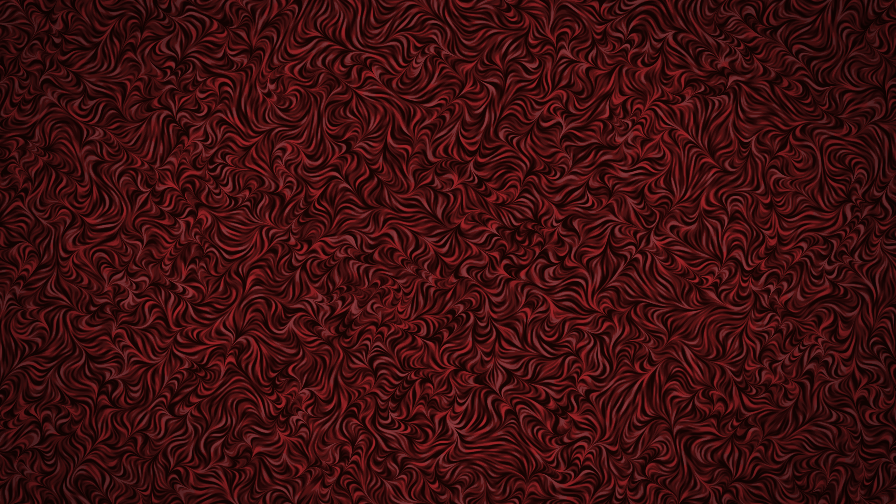
Reproduce this texture procedurally as a WebGL 1 fragment shader.

```glsl
precision highp float;

uniform vec2 u_resolution;

// Scales, in cells per canvas height
const float FIBRE_CELLS = 165.0;
const float BEND_CELLS = 19.0;
const float CLUMP_CELLS = 30.0;
const float TINT_CELLS = 45.0;

// Stroke tracing: bend in radians, step in canvas heights
const int HALF_STEPS = 8;
const float STEP_LENGTH = 0.003;
const float BEND_RANGE = 8.5;
const float FIBRE_SPREAD = 0.064;
const float CLUMP_AMOUNT = 0.5;

// Edge darkening
const vec2 VIGNETTE_SHAPE = vec2(1.8, 1.4);
const float VIGNETTE_AMOUNT = 0.4;
const float GAIN = 1.06;

// Colours from gaps to crests
const vec3 GAP = vec3(0.075, 0.014, 0.008);
const vec3 MAROON = vec3(0.17, 0.03, 0.03);
const vec3 OXBLOOD = vec3(0.26, 0.065, 0.065);
const vec3 BRICK = vec3(0.34, 0.07, 0.07);
const vec3 ROSE = vec3(0.42, 0.17, 0.18);
const vec3 CRIMSON = vec3(0.48, 0.11, 0.12);
const float CREST_BOOST = 1.2;

const mat2 TURN = mat2(0.8, 0.6, -0.6, 0.8);

float hash(vec2 p) {
  vec3 q = fract(vec3(p.xyx) * 0.1031);
  q += dot(q, q.yzx + 33.33);
  return fract((q.x + q.y) * q.z);
}

vec2 hashSlope(vec2 p) {
  vec3 q = fract(vec3(p.xyx) * vec3(0.1031, 0.103, 0.0973));
  q += dot(q, q.yzx + 33.33);
  return 2.0 * fract((q.xx + q.yz) * q.zy) - 1.0;
}

float valueNoise(vec2 p) {
  vec2 cell = floor(p);
  vec2 f = fract(p);
  vec2 s = f * f * (3.0 - 2.0 * f);
  float low = mix(hash(cell), hash(cell + vec2(1.0, 0.0)), s.x);
  float high = mix(hash(cell + vec2(0.0, 1.0)), hash(cell + 1.0), s.x);
  return mix(low, high, s.y);
}

// Even-sized grains, with no broad variation
float slopeNoise(vec2 p) {
  const vec2 e = vec2(1.0, 0.0);
  vec2 cell = floor(p);
  vec2 f = fract(p);
  vec2 s = f * f * (3.0 - 2.0 * f);
  float a = dot(hashSlope(cell), f);
  float b = dot(hashSlope(cell + e.xy), f - e.xy);
  float c = dot(hashSlope(cell + e.yx), f - e.yx);
  float d = dot(hashSlope(cell + e.xx), f - e.xx);
  return mix(mix(a, b, s.x), mix(c, d, s.x), s.y);
}

// Unit direction that turns smoothly across the canvas
vec2 flow(vec2 p) {
  float angle = BEND_RANGE * valueNoise(TURN * p * BEND_CELLS + 70.0);
  return vec2(cos(angle), sin(angle));
}

float fibre(vec2 p) {
  return slopeNoise(TURN * p * FIBRE_CELLS + 400.0);
}

// Grains smeared along the flow, as a signed deviation
float strokes(vec2 p) {
  vec2 ahead = p;
  vec2 behind = p;
  float sum = fibre(p);
  float total = 1.0;
  for (int i = 1; i <= HALF_STEPS; i++) {
    ahead += flow(ahead) * STEP_LENGTH;
    behind -= flow(behind) * STEP_LENGTH;
    float t = float(i) / float(HALF_STEPS + 1);
    float weight = 0.5 + 0.5 * cos(3.14159 * t);
    sum += weight * (fibre(ahead) + fibre(behind));
    total += 2.0 * weight;
  }
  return sum / (total * FIBRE_SPREAD);
}

// Colour for a brightness rank from 0 to 1
vec3 palette(float rank, float tint) {
  vec3 crest = mix(ROSE, CRIMSON, tint);
  vec3 color = mix(GAP, MAROON, smoothstep(0.08, 0.34, rank));
  color = mix(color, OXBLOOD, smoothstep(0.34, 0.56, rank));
  color = mix(color, BRICK, smoothstep(0.56, 0.74, rank));
  color = mix(color, crest, smoothstep(0.74, 0.88, rank));
  return mix(color, crest * CREST_BOOST, smoothstep(0.9, 1.0, rank));
}

void main() {
  vec2 uv = gl_FragCoord.xy / u_resolution;
  vec2 p = gl_FragCoord.xy / u_resolution.y;

  // Strokes, gathered in brighter and darker clumps
  float clump = valueNoise(p * CLUMP_CELLS + 230.0) - 0.5;
  float level = strokes(p) + CLUMP_AMOUNT * clump;
  float rank = 1.0 / (1.0 + exp(-1.7 * level));

  float tint = smoothstep(0.4, 0.6, valueNoise(p * TINT_CELLS + 150.0));
  vec3 color = palette(rank, tint) * GAIN;

  // Darker borders
  float reach = length((uv - 0.5) * VIGNETTE_SHAPE);
  color *= 1.0 - VIGNETTE_AMOUNT * smoothstep(0.5, 1.1, reach);

  gl_FragColor = vec4(color, 1.0);
}
```
